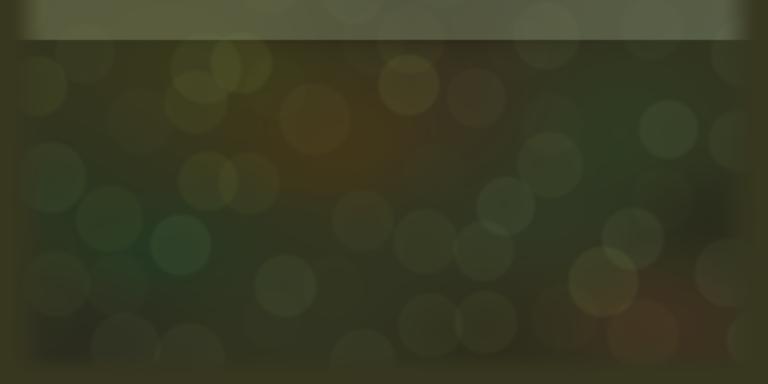
Give the GLSL for this background, as a Shadertoy shader.

```glsl
vec3 hash3(vec2 cell) {
    vec3 q = fract(vec3(cell.xyx) * vec3(0.1031, 0.1130, 0.0973));
    q += dot(q, q.yxz + 33.33);
    return fract((q.xxy + q.yzz) * q.zyx);
}

// Tints the colour with a wide soft blob
void glow(inout vec3 colour, vec2 p, vec2 centre, vec2 size, vec3 tint, float strength) {
    vec2 d = (p - centre) / size;
    colour = mix(colour, tint, strength * exp(-dot(d, d)));
}

// Soft overlapping discs, one per jittered cell
vec3 bokeh(vec2 p) {
    vec2 home = floor(p / 0.2);
    vec3 light = vec3(0.0);
    for (int j = -1; j <= 1; j++)
    for (int i = -1; i <= 1; i++) {
        vec2 cell = home + vec2(i, j);
        vec3 rnd = hash3(cell + 17.0);
        vec3 look = hash3(cell + 71.0);
        vec2 centre = (cell + 0.5 + 0.8 * (rnd.xy - 0.5)) * 0.2;
        float radius = mix(0.077, 0.094, rnd.z);
        float d = length(p - centre);
        float disc = 1.0 - smoothstep(radius - 0.009, radius + 0.007, d);
        disc *= 0.8 + 0.2 * d / radius;
        vec3 tint = mix(vec3(0.045, 0.050, 0.018), vec3(0.032, 0.040, 0.032), look.y);
        light += disc * mix(0.1, 0.95, look.x) * tint;
    }
    return light;
}

void mainImage(out vec4 fragColor, in vec2 fragCoord) {
    vec2 p = fragCoord / iResolution.y;
    float width = iResolution.x / iResolution.y;
    vec2 q = vec2(p.x * 2.0 / width, p.y);

    // Blurred woodland colours
    vec3 colour = vec3(0.195, 0.200, 0.120);
    glow(colour, q, vec2(0.62, 0.82), vec2(0.42, 0.25), vec3(0.225, 0.225, 0.105), 0.9);
    glow(colour, q, vec2(1.25, 0.74), vec2(0.30, 0.28), vec3(0.225, 0.190, 0.130), 0.8);
    glow(colour, q, vec2(0.88, 0.62), vec2(0.27, 0.18), vec3(0.270, 0.215, 0.095), 0.85);
    glow(colour, q, vec2(1.62, 0.62), vec2(0.28, 0.26), vec3(0.185, 0.235, 0.135), 0.9);
    glow(colour, q, vec2(1.36, 0.42), vec2(0.28, 0.15), vec3(0.185, 0.220, 0.140), 0.8);
    glow(colour, q, vec2(0.16, 0.50), vec2(0.17, 0.13), vec3(0.150, 0.210, 0.130), 0.6);
    glow(colour, q, vec2(0.42, 0.34), vec2(0.25, 0.14), vec3(0.130, 0.230, 0.135), 0.8);
    glow(colour, q, vec2(0.85, 0.25), vec2(0.35, 0.20), vec3(0.190, 0.210, 0.130), 0.7);
    glow(colour, q, vec2(0.18, 0.12), vec2(0.30, 0.16), vec3(0.160, 0.165, 0.115), 0.8);
    glow(colour, q, vec2(1.84, 0.43), vec2(0.20, 0.13), vec3(0.155, 0.160, 0.105), 0.8);
    glow(colour, q, vec2(1.30, 0.12), vec2(0.25, 0.14), vec3(0.170, 0.165, 0.105), 0.7);
    glow(colour, q, vec2(1.72, 0.16), vec2(0.24, 0.14), vec3(0.250, 0.190, 0.125), 0.9);
    colour += bokeh(q);

    // Thin shadow hanging below the top band
    float below = max(0.896 - q.y, 0.0);
    float across = (q.x - 1.08) / 0.45;
    colour *= 1.0 - 0.2 * exp(-below / 0.022 - across * across);

    // Pale translucent band with a crisp lower edge
    float pixel = 1.0 / iResolution.y;
    float band = smoothstep(0.896 - pixel, 0.896 + pixel, q.y);
    vec3 haze = mix(vec3(0.59, 0.61, 0.44), vec3(0.60, 0.65, 0.54), q.x / 2.0);
    colour = mix(colour, haze, 0.37 * band);

    // Olive border feathering inward
    float sides = smoothstep(0.02, 0.13, min(q.x, 2.0 - q.x));
    float floorFade = smoothstep(0.015, 0.085, q.y);
    colour = mix(vec3(0.215, 0.213, 0.123), colour, sides * floorFade);

    fragColor = vec4(colour, 1.0);
}
```
